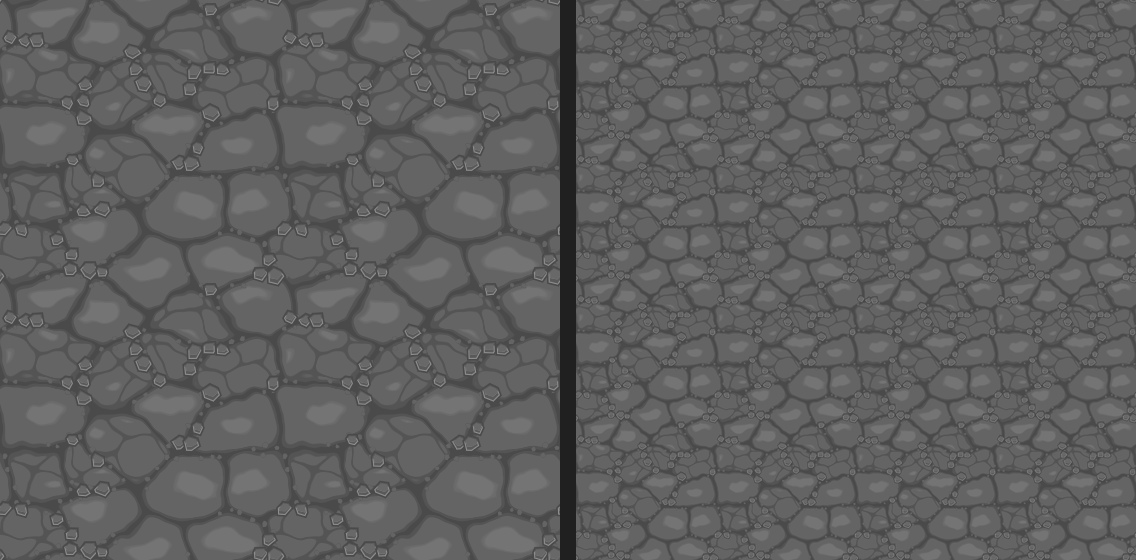
Left: one tile. Right: repeated 2 by 2.
Write a Shadertoy shader that draws this texture.

```glsl
// Tiling grey cobbled ground: flat stones, dark channels and clusters of rimmed pebbles.

const float TILES = 2.0;
const vec2 GROUP_GRID = vec2(4.0, 5.0);
const vec2 STONE_GRID = vec2(7.0, 9.0);
const float CRACK = 0.29, SOIL = 0.33, STONE = 0.392, SHEEN = 0.42, GLOSS = 0.455, RIM = 0.56;

vec2 hash2(vec2 cell, float seed) {
    vec2 c = cell + seed * vec2(17.1, 31.7);
    vec3 a = fract(c.xyx * vec3(0.1031, 0.1030, 0.0973));
    a += dot(a, a.yzx + 33.33);
    return fract((a.xx + a.yz) * a.zy);
}

float corner(vec2 cell, vec2 offset, float period, float seed) {
    float angle = 6.2832 * hash2(mod(cell, period), seed).x;
    return dot(vec2(cos(angle), sin(angle)), offset);
}

// Gradient noise that wraps once per tile.
float noise(vec2 p, float period, float seed) {
    vec2 cell = floor(p * period), f = fract(p * period);
    vec2 u = f * f * f * (f * (f * 6.0 - 15.0) + 10.0), e = vec2(1.0, 0.0);
    float low = mix(corner(cell, f, period, seed), corner(cell + e.xy, f - e.xy, period, seed), u.x);
    float high = mix(corner(cell + e.yx, f - e.yx, period, seed), corner(cell + e.xx, f - e.xx, period, seed), u.x);
    return mix(low, high, u.y);
}

vec2 warp(vec2 p) {
    vec2 broad = vec2(noise(p, 7.0, 1.0), noise(p, 7.0, 2.0));
    vec2 fine = vec2(noise(p, 19.0, 3.0), noise(p, 19.0, 4.0));
    return p + 0.035 * broad + 0.012 * fine;
}

// Wrapped cells: xy = offset from the seed point, z = rounded edge distance, w = cell value.
vec4 cells(vec2 p, vec2 grid, float seed, float sharpness) {
    vec2 base = floor(p * grid), f = fract(p * grid), home = vec2(0.0), nearest = vec2(9.0);
    for (int y = -1; y <= 1; y++)
    for (int x = -1; x <= 1; x++) {
        vec2 g = vec2(x, y);
        vec2 d = g + 0.1 + 0.8 * hash2(mod(base + g, grid), seed) - f;
        if (dot(d, d) < dot(nearest, nearest)) { nearest = d; home = g; }
    }
    float sum = 0.0;
    for (int y = -2; y <= 2; y++)
    for (int x = -2; x <= 2; x++) {
        vec2 g = home + vec2(x, y);
        vec2 d = g + 0.1 + 0.8 * hash2(mod(base + g, grid), seed) - f;
        vec2 across = d - nearest;
        if (dot(across, across) > 1e-4)
            sum += exp(-sharpness * dot(0.5 * (d + nearest), across) / length(across * grid));
    }
    float value = hash2(mod(base + home, grid), seed + 5.0).x;
    return vec4(-nearest / grid, -log(sum) / sharpness, value);
}

float smoothMin(float a, float b, float k) {
    float h = max(k - abs(a - b), 0.0) / k;
    return min(a, b) - 0.25 * h * h * k;
}

float fill(float d, float px) { return clamp(0.5 - d / px, 0.0, 1.0); }

// Irregular six-sided outline.
float chip(vec2 q, float radius, vec2 id) {
    float d = -1.0;
    for (int i = 0; i < 6; i++) {
        vec2 h = hash2(id, 20.0 + float(i));
        float angle = (float(i) + 0.6 * h.x) * 1.0472;
        d = max(d, dot(q, vec2(cos(angle), sin(angle))) - radius * (0.72 + 0.3 * h.y));
    }
    return d;
}

float drawPebble(float tone, vec2 q, float radius, vec2 id, float rim, float px) {
    float body = chip(q, radius, id);
    float cap = chip((q - vec2(0.0, 0.22 * radius)) * vec2(1.1, 1.35), 0.85 * radius, id);
    tone = mix(tone, CRACK, fill(body - 0.006 * rim, px));
    tone = mix(tone, mix(STONE, 0.35, rim), fill(body, px));
    tone = mix(tone, STONE + 0.015, rim * fill(max(cap, body + 0.003), px));
    float lower = 1.0 - smoothstep(0.1, 0.5, q.y / radius);
    float edge = fill(abs(body + 0.002) - 0.0019, px);
    float fold = fill(max(abs(cap) - 0.001, body), px) * 0.45;
    return mix(tone, RIM, rim * lower * max(edge, fold));
}

// Scatters pebbles over the channels, in clusters.
float scatter(float tone, vec2 p, float grid, float radius, float cluster, float rim, float px) {
    vec2 base = floor(p * grid);
    for (int y = 1; y >= -1; y--)
    for (int x = -1; x <= 1; x++) {
        vec2 cell = base + vec2(x, y), id = mod(cell, grid);
        vec2 centre = (cell + 0.25 + 0.5 * hash2(id, 11.0 + rim)) / grid;
        float size = radius * (0.75 + 0.4 * hash2(id, 13.0 + rim).x);
        if (length(p - centre) > 1.6 * size + 0.008) continue;
        if (noise(centre, 5.0, 8.0) < cluster) continue;
        if (cells(warp(centre), GROUP_GRID, 6.0, 90.0).z > 0.02) continue;
        tone = drawPebble(tone, p - centre, size, id, rim, px);
    }
    return tone;
}

float drawStones(vec2 p, float px) {
    vec2 q = warp(p);
    vec4 group = cells(q, GROUP_GRID, 6.0, 90.0);
    vec4 part = cells(q, STONE_GRID, 7.0, 150.0);
    bool whole = group.w < 0.42;
    float rough = noise(p, 11.0, 9.0);
    float inset = 0.013 + 0.010 * max(noise(p, 4.0, 10.0) + 0.2, 0.0) + 0.006 * rough;
    float inside = group.z - inset;
    if (!whole) inside = smoothMin(inside, part.z - 0.004, 0.012);
    float tone = mix(SOIL, CRACK, fill(group.z - 0.0065 - 0.006 * rough, px));
    tone = mix(tone, STONE, fill(-inside, px));

    // Glossy patch toward the top of some stones.
    vec4 owner = whole ? group : part;
    vec2 reach = whole ? vec2(0.078, 0.036) : vec2(0.036, 0.018);
    float lit = whole ? 1.0 : step(0.6, part.w);
    float patchEdge = (length((owner.xy - vec2(0.0, 0.4 * reach.y)) / reach) - 1.0 + 0.7 * rough) * reach.y;
    patchEdge = max(patchEdge, 0.012 - inside);
    tone = mix(tone, SHEEN, lit * fill(patchEdge, px));
    return mix(tone, GLOSS, lit * fill(patchEdge + 0.005, px));
}

void mainImage(out vec4 fragColor, in vec2 fragCoord) {
    vec2 p = TILES * fragCoord / iResolution.xy;
    float px = TILES / min(iResolution.x, iResolution.y);
    float tone = drawStones(p, px);
    tone = scatter(tone, p, 26.0, 0.009, -0.05, 0.0, px);
    tone = scatter(tone, p, 18.0, 0.026, 0.1, 1.0, px);
    fragColor = vec4(vec3(tone), 1.0);
}
```
